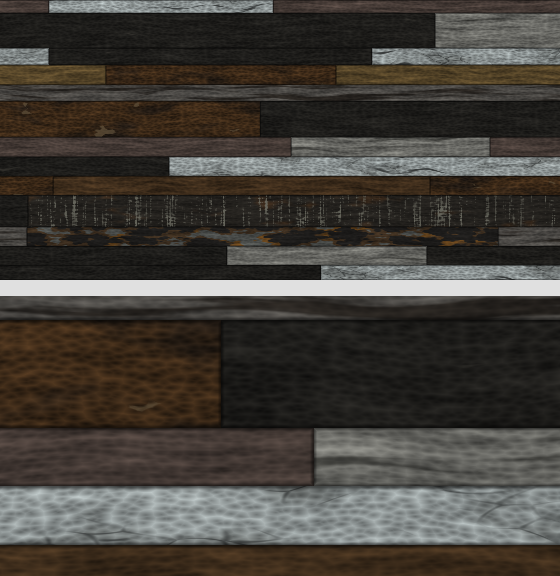
Top, the full canvas; bottom, a detail of the centre.
Reproduce this texture procedurally as a Shadertoy shader.

```glsl
const int EBONY = 0, MAUVE = 1, PAINT = 2, SILVER = 3, OLIVE = 4, RUST = 5, SAWN = 6, PEELED = 7, SLATE = 8, WALNUT = 9;

// Row edges from bottom to top, then two cuts and three woods per row
const float rowEdge[14] = float[14](0.0, .052, .12, .19, .302, .37, .44, .51, .638, .698, .768, .828, .953, 1.0);
const vec2 rowCuts[13] = vec2[13](
    vec2(1.145, 9.0), vec2(.81, 1.524), vec2(.096, 1.78), vec2(.1, 9.0), vec2(.19, 1.536),
    vec2(.604, 9.0), vec2(1.04, 1.75), vec2(.93, 9.0), vec2(9.0), vec2(.378, 1.2),
    vec2(.174, 1.328), vec2(1.554, 9.0), vec2(.174, .976));
const ivec3 rowWoods[13] = ivec3[13](
    ivec3(EBONY, PAINT, PAINT), ivec3(EBONY, SILVER, EBONY), ivec3(SLATE, PEELED, SLATE),
    ivec3(EBONY, SAWN, SAWN), ivec3(RUST, WALNUT, RUST), ivec3(EBONY, PAINT, PAINT),
    ivec3(MAUVE, SILVER, MAUVE), ivec3(RUST, EBONY, EBONY), ivec3(SLATE),
    ivec3(OLIVE, RUST, OLIVE), ivec3(PAINT, EBONY, PAINT), ivec3(EBONY, SILVER, SILVER),
    ivec3(MAUVE, PAINT, MAUVE));

vec2 hash2(vec2 q) {
    return fract(sin(vec2(dot(q, vec2(127.1, 311.7)), dot(q, vec2(269.5, 183.3)))) * 43758.5);
}

// Cellular noise: x = nearest distance, y = gap to the second nearest
vec2 cells(vec2 q) {
    vec2 base = floor(q), near = vec2(8.0);
    for (int j = -1; j <= 1; j++)
    for (int i = -1; i <= 1; i++) {
        vec2 cell = base + vec2(i, j);
        float d = length(cell + hash2(cell) - q);
        near = d < near.x ? vec2(d, near.x) : vec2(near.x, min(near.y, d));
    }
    return vec2(near.x, near.y - near.x);
}

// Three octaves of cellular noise, centred on zero
float rough(vec2 q) {
    float sum = -.5, weight = .5;
    for (int i = 0; i < 3; i++) {
        sum += weight * cells(q).x;
        q = q * 2.03 + 17.3;
        weight *= .6;
    }
    return sum + .01;
}

vec3 woodColor(int wood, vec2 p, vec2 seed) {
    vec2 q = p + seed;
    q.y += .006 * sin(q.x * 7.0) + .003 * sin(q.x * 19.0 + 2.0);
    float grain = rough(q * vec2(5.0, 55.0));
    float blotch = rough(q * vec2(4.0, 11.0));
    float fine = cells(q * vec2(60.0, 140.0)).x - .5;
    float rings = sin(q.y * 260.0 + 3.0 * sin(q.x * 2.3) + 14.0 * blotch);
    float shade = 1.0 + .8 * grain + .3 * fine;

    if (wood == MAUVE) return vec3(.29, .245, .225) * (shade + .05 * rings);
    if (wood == OLIVE) return vec3(.36, .29, .17) * (shade + .05 * rings + .3 * blotch);
    if (wood == WALNUT) return vec3(.27, .195, .12) * (shade + .08 * rings + .5 * blotch);

    if (wood == SILVER) {
        float stain = smoothstep(.06, .26, rough(q * vec2(2.5, 26.0)));
        return mix(vec3(.44, .44, .42), vec3(.25, .25, .235), stain) * (shade + .3 * blotch);
    }
    if (wood == SLATE) {
        float streak = smoothstep(-.12, .15, rough(q * vec2(2.5, 38.0)));
        return mix(vec3(.32, .31, .295), vec3(.15, .135, .12), streak) * shade;
    }
    if (wood == PAINT) {
        // Crackled coat with long splits along the plank
        vec2 bent = q + vec2(.02, .006) * sin(q.yx * vec2(70.0, 31.0));
        float crackle = 1.0 - smoothstep(.0, .13, cells(bent * vec2(15.0, 48.0)).y);
        float splits = smoothstep(.1, .25, rough(bent * vec2(4.0, 36.0)));
        float wear = smoothstep(-.1, .2, blotch);
        vec3 coat = mix(vec3(.59, .62, .62), vec3(.45, .47, .465), wear);
        coat *= 1.0 + .45 * fine + .4 * grain;
        return mix(coat, vec3(.17, .18, .18), max(.65 * crackle * wear, .85 * splits));
    }
    if (wood == SAWN) {
        // Upright saw marks, broken by worn patches
        float marks = rough(q * vec2(75.0, 4.0)) + .5 * fine * .6;
        float worn = smoothstep(-.22, .18, rough(q * vec2(6.0, 9.0)));
        vec3 ground = mix(vec3(.15, .14, .125), vec3(.25, .18, .12), smoothstep(.0, .2, blotch));
        return mix(ground * shade, vec3(.42, .42, .38), smoothstep(-.02, .2, marks) * mix(.9, .45, worn));
    }
    if (wood == PEELED) {
        // Layers of old finish
        float layer = rough(q * vec2(7.0, 24.0));
        vec3 c = mix(vec3(.25, .19, .13), vec3(.39, .26, .11), smoothstep(.02, .14, blotch));
        c = mix(c, vec3(.31, .32, .31), smoothstep(.03, .09, layer));
        c = mix(c, vec3(.12, .115, .11), smoothstep(.04, .1, -layer));
        return c * shade;
    }
    if (wood == RUST) {
        float flake = smoothstep(.2, .25, rough(q * vec2(8.0, 17.0) + 40.0));
        vec3 c = mix(vec3(.255, .175, .1), vec3(.15, .115, .085), smoothstep(-.12, .18, blotch));
        return mix(c * (shade + .3 * fine), vec3(.39, .33, .24), .65 * flake);
    }
    // Ebony with faint pale scuffs
    float scuff = smoothstep(.18, .32, rough(q * vec2(6.0, 45.0) + 9.0));
    return mix(vec3(.128, .124, .114) * (shade + .35 * blotch + .2 * fine), vec3(.27, .26, .235), .45 * scuff);
}

void mainImage(out vec4 fragColor, in vec2 fragCoord) {
    vec2 p = fragCoord / iResolution.y;
    int row = 0;
    for (int i = 1; i < 13; i++) row += int(p.y >= rowEdge[i]);

    vec2 cuts = rowCuts[row];
    int plank = int(p.x >= cuts.x) + int(p.x >= cuts.y);
    vec3 color = woodColor(rowWoods[row][plank], p, vec2(float(row) * 3.7, float(plank) * 2.3));

    // Dark seams between planks
    float seam = min(p.y - rowEdge[row], rowEdge[row + 1] - p.y);
    seam = min(seam, min(abs(p.x - cuts.x), abs(p.x - cuts.y)));
    color *= mix(.5, 1.0, smoothstep(.0, .005, seam));
    fragColor = vec4(clamp(color, 0.0, 1.0), 1.0);
}
```
